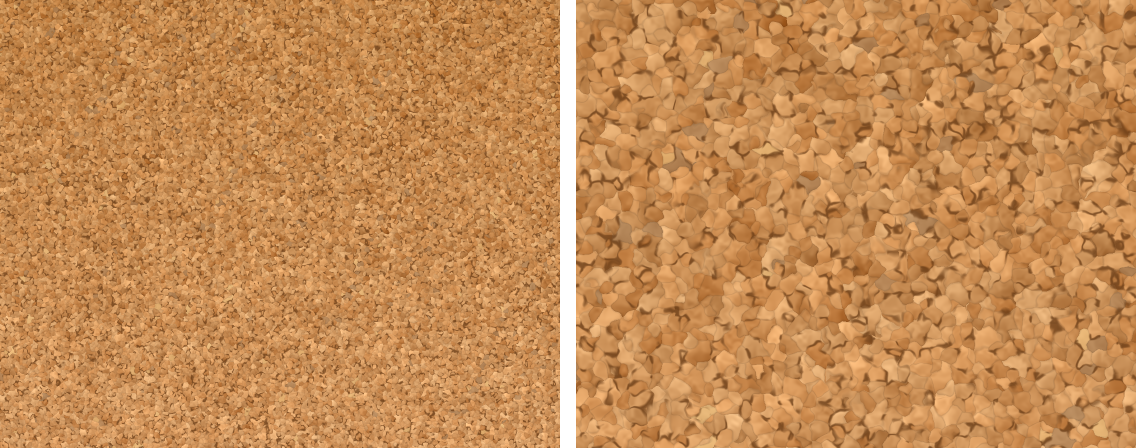
Left: the whole. Right: its middle third, enlarged.
Reproduce this texture procedurally as a WebGL 2 fragment shader.

```glsl
#version 300 es
precision highp float;
// Pressed cork board: a jittered cell pattern of angular granules, each with its
// own size, direction, tint and facet slope, split by short dark crevices.
// A soft light falloff darkens the top; four samples per pixel smooth the edges.
uniform vec2 u_resolution;
out vec4 fragColor;

float hash(vec2 p) {
  return fract(sin(dot(p, vec2(127.1, 311.7))) * 43758.545);
}

vec2 hash2(vec2 p) {
  return vec2(hash(p), hash(p + vec2(37.3, 91.7)));
}

float noise(vec2 p) {
  vec2 i = floor(p), f = fract(p);
  f = f * f * (3.0 - 2.0 * f);
  return mix(mix(hash(i), hash(i + vec2(1, 0)), f.x),
             mix(hash(i + vec2(0, 1)), hash(i + vec2(1, 1)), f.x), f.y);
}

// Angular distance with a random stretch, turn and size for each granule
float granuleDistance(vec2 offset, vec2 id) {
  float angle = 6.2832 * hash(id + 5.1);
  float c = cos(angle), s = sin(angle);
  vec2 q = abs(mat2(c, s, -s, c) * offset);
  q *= vec2(0.78, 1.22);
  float size = mix(0.72, 1.5, pow(hash(id + 9.7), 3.0));
  return mix(length(q), max(q.x, q.y * 0.8 + q.x * 0.45), 0.6) / size;
}

vec3 cork(vec2 uv) {
  vec2 p = uv * 96.0;
  p += 0.4 * (vec2(noise(p * 1.9), noise(p * 1.9 + 40.0)) - 0.5);

  // Nearest two granules
  vec2 cell = floor(p), id = cell, local = vec2(0);
  float nearest = 9.0, second = 9.0;
  for (int y = -1; y <= 1; y++) {
    for (int x = -1; x <= 1; x++) {
      vec2 candidate = cell + vec2(x, y);
      vec2 offset = p - candidate - hash2(candidate);
      float d = granuleDistance(offset, candidate);
      if (d < nearest) {
        second = nearest;
        nearest = d;
        id = candidate;
        local = offset;
      } else {
        second = min(second, d);
      }
    }
  }

  // Granule tone: body, tilted facet, fine grit and faint broad patches
  float tone = 1.55 * (hash(id + 2.3) + hash(id + 7.9) - 1.0) + 0.33;
  tone += dot(local, hash2(id + 13.0) - 0.5) * 1.5 + dot(local, vec2(-0.35, 0.5));
  tone += 1.3 * (noise(p * 2.9) - 0.5);
  tone += 0.2 * (noise(uv * 17.0) - 0.5);

  // Light falls off toward the top and its corners
  float side = uv.x - 0.5 * u_resolution.x / u_resolution.y;
  tone += mix(0.36, -0.4, uv.y) - 0.4 * side * side * uv.y;

  // Tint, from deep brown to pale tan, leaning red or yellow
  vec3 color = vec3(0.79, 0.55, 0.32) + tone * vec3(0.075, 0.08, 0.075);
  color += (hash(id + 21.0) - 0.5) * vec3(0.02, -0.025, -0.05);
  color.b += 0.02 * (0.5 - uv.y);

  // Rare pale and grey flecks
  float rare = hash(id + 31.0);
  color = mix(color, vec3(0.93, 0.76, 0.50), 0.6 * step(0.991, rare));
  color = mix(color, vec3(0.60, 0.47, 0.34), 0.5 * step(rare, 0.003));

  // Crevices: faint seams everywhere, short shadows in scattered gaps
  float gap = second - nearest;
  float seam = 1.0 - smoothstep(0.0, 0.18, gap);
  float pit = (1.0 - smoothstep(0.06, 0.34, gap)) * smoothstep(0.56, 0.80, noise(p * 1.7 + 70.0));
  color *= 1.0 - 0.09 * seam;
  return mix(color, vec3(0.42, 0.24, 0.09), 0.75 * pit);
}

void main() {
  vec3 sum = vec3(0);
  for (int i = 0; i < 4; i++) {
    vec2 subpixel = vec2(i % 2, i / 2) * 0.5 - 0.25;
    sum += cork((gl_FragCoord.xy + subpixel) / u_resolution.y);
  }
  fragColor = vec4(clamp(sum * 0.25, 0.0, 1.0), 1.0);
}
```
